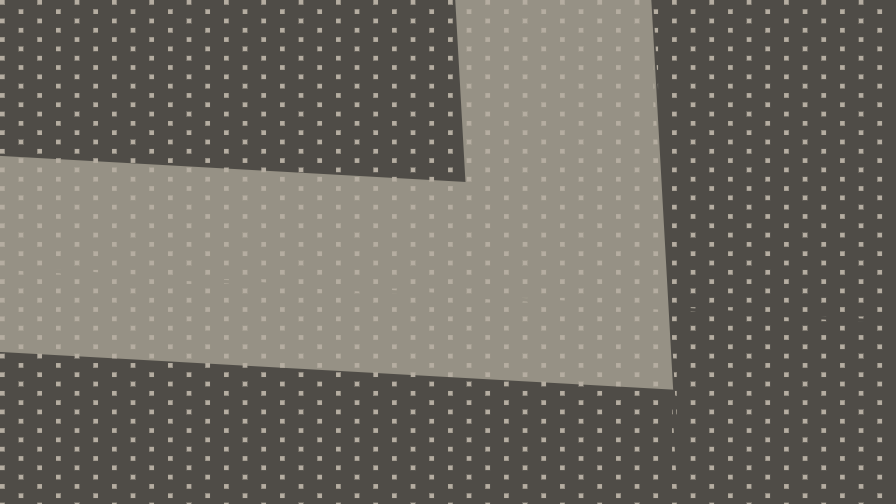
This background is drawn by a WebGL 1 fragment shader. Its source:

```glsl
precision highp float;

uniform vec2 u_resolution;

const vec3 DARK = vec3(0.31, 0.30, 0.28);
const vec3 LIGHT = vec3(0.59, 0.57, 0.52);
const vec3 DOT = vec3(0.71, 0.68, 0.63);

// Lengths are fractions of the canvas height
const vec2 CORNER = vec2(1.3356, 0.2269);
const float TILT = 0.056;
const float BAND_WIDTH = 0.389;

const vec2 DOT_SPACING = vec2(0.03704, 0.03694);
const vec2 DOT_ORIGIN = vec2(0.00463, 0.00463);
const float DOT_HALF = 0.00463;

const float SEAM_TILT = 0.0605;
const float SEAM_HEIGHT = 0.1605;
const float SEAM_HALF = 0.0034;

// Coverage of a region whose signed distance is negative inside
float fill(float dist, float pixel) {
    return clamp(0.5 - dist / pixel, 0.0, 1.0);
}

// Square dots, every other column lowered by half a step
float dotDistance(vec2 p) {
    vec2 cell = (vec2(p.x, 1.0 - p.y) - DOT_ORIGIN) / DOT_SPACING;
    cell.y -= 0.5 * mod(floor(cell.x + 0.5), 2.0);
    vec2 offset = abs(fract(cell + 0.5) - 0.5) * DOT_SPACING;
    return max(offset.x, offset.y) - DOT_HALF;
}

// Skewed elbow: one arm runs left from the corner, the other up
float elbowDistance(vec2 skewed) {
    float inset = min(skewed.x, skewed.y);
    return abs(inset - 0.5 * BAND_WIDTH) - 0.5 * BAND_WIDTH;
}

// Thin seams that interrupt the dots
float seamDistance(vec2 fromCorner, vec2 skewed) {
    float level = fromCorner.y - SEAM_TILT * fromCorner.x - SEAM_HEIGHT;
    return min(abs(level), abs(skewed.x)) - SEAM_HALF;
}

void main() {
    float pixel = 1.0 / u_resolution.y;
    vec2 p = gl_FragCoord.xy * pixel;

    // Axes point left and up from the outer corner
    vec2 fromCorner = vec2(CORNER.x - p.x, p.y - CORNER.y);
    vec2 skewed = fromCorner - TILT * fromCorner.yx;

    vec3 color = mix(DARK, LIGHT, fill(elbowDistance(skewed), pixel));

    float dots = fill(dotDistance(p), pixel);
    dots *= 1.0 - fill(seamDistance(fromCorner, skewed), pixel);
    color = mix(color, DOT, dots);

    gl_FragColor = vec4(color, 1.0);
}
```
